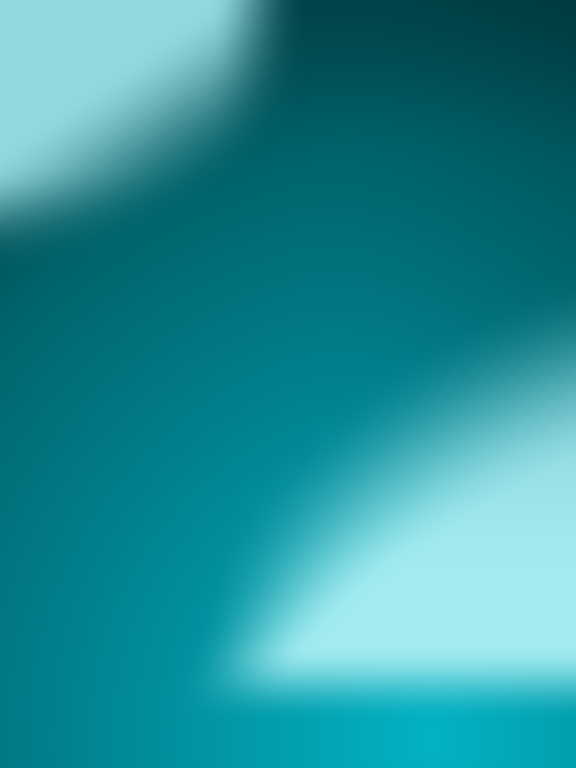
Give the GLSL for this background, as a Shadertoy shader.

```glsl
// Soft step from 0 to 1, centred on an edge
float softEdge(float center, float halfWidth, float x) {
    return smoothstep(center - halfWidth, center + halfWidth, x);
}

// Teal glow low on the right, fading to a dark upper right corner
vec3 tealGlow(vec2 p) {
    float d = length(p - vec2(2.25, 0.15));
    vec3 teal = mix(vec3(0.01, 0.70, 0.77), vec3(0.0, 0.40, 0.435), d / 3.0);
    teal = mix(teal, vec3(0.0, 0.25, 0.27), smoothstep(3.0, 4.3, d));
    float cornerShade = smoothstep(1.5, 3.2, p.x) * smoothstep(1.0, 2.5, p.y);
    return max(teal * (1.0 - 0.12 * cornerShade), 0.0);
}

// Blurred patch in the upper left: right, lower and diagonal edges
float upperPatch(vec2 p) {
    vec2 fromTop = vec2(p.x, 4.0 - p.y);
    float diagonal = dot(fromTop, vec2(0.573, 0.819));
    return (1.0 - softEdge(1.344, 0.26, fromTop.x))
         * (1.0 - softEdge(1.156, 0.29, fromTop.y))
         * (1.0 - softEdge(1.04, 0.42, diagonal));
}

// Blurred wedge on the right: wide arc above, crisper floor below
float lowerWedge(vec2 p) {
    float arc = 3.12 - length(p - vec2(4.05, -0.87));
    float blur = mix(0.28, 0.48, smoothstep(0.5, 1.5, p.y));
    return softEdge(0.0, blur, arc) * softEdge(0.44, 0.2, p.y);
}

void mainImage(out vec4 fragColor, in vec2 fragCoord) {
    // Canvas spans 3 by 4 units
    vec2 p = fragCoord / iResolution.xy * vec2(3.0, 4.0);

    vec3 color = tealGlow(p);
    color = mix(color, vec3(0.57, 0.85, 0.87), upperPatch(p));

    // The wedge dims towards its upper end
    vec3 wedgeColor = mix(vec3(0.63, 0.92, 0.94), vec3(0.54, 0.82, 0.85),
                          smoothstep(1.0, 2.2, p.y));
    color = mix(color, wedgeColor, lowerWedge(p));

    fragColor = vec4(color, 1.0);
}
```
